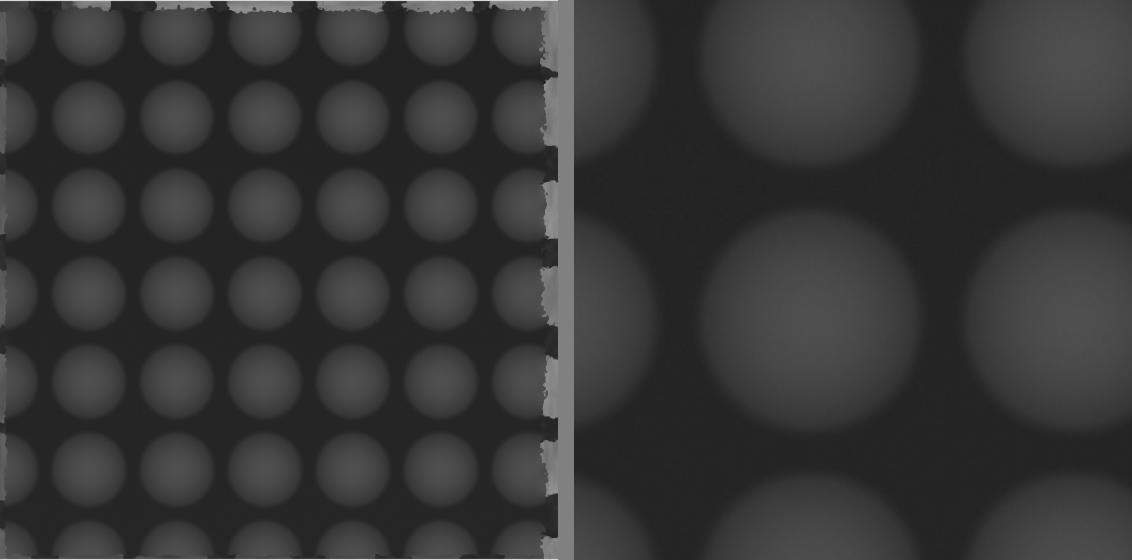
Left: the whole. Right: its middle third, enlarged.
This pattern is drawn by a Shadertoy shader. Its source:

```glsl
// Grid of soft, shaded grey discs on charcoal, framed by a torn, worn border.

float hash(vec2 p) {
    vec3 q = fract(vec3(p.xyx) * 0.1031);
    q += dot(q, q.yzx + 33.33);
    return fract((q.x + q.y) * q.z);
}

float valueNoise(vec2 p) {
    vec2 cell = floor(p), f = fract(p);
    f = f * f * (3.0 - 2.0 * f);
    return mix(mix(hash(cell), hash(cell + vec2(1, 0)), f.x),
               mix(hash(cell + vec2(0, 1)), hash(cell + vec2(1, 1)), f.x), f.y);
}

float fbm(vec2 p) {
    float sum = 0.0, amplitude = 0.5;
    for (int i = 0; i < 4; i++) {
        sum += amplitude * valueNoise(p);
        p = p * 2.1 + 17.3;
        amplitude *= 0.5;
    }
    return sum;
}

// Charcoal ground, slightly lighter towards the bottom.
float groundTone(vec2 uv) {
    return mix(0.148, 0.135, uv.y);
}

// Disc brightness falls with squared radius, then fades at the rim.
float discTone(vec2 uv) {
    vec2 pitch = vec2(0.1577, 0.1573);
    vec2 local = (fract((uv - vec2(0.0015, 0.004)) / pitch + 0.5) - 0.5) * pitch;
    float r = length(local) / mix(0.0705, 0.0685, uv.y);
    float shade = 0.308 - 0.125 * r * r;
    return mix(groundTone(uv), shade, 1.0 - smoothstep(0.87, 1.05, r));
}

// One torn edge: along runs down the side, depth points inwards.
float tornEdge(float base, float along, float depth, float width, float tone, float seed) {
    float pixel = 1.0 / iResolution.y;
    vec2 p = vec2(along, depth);
    float ragged = fbm(p * 38.0 + seed) - 0.47;
    float chips = valueNoise(p * 170.0 + seed) - 0.5;
    float reach = width * (1.0 + 1.1 * ragged + 0.5 * chips);
    float mask = 1.0 - smoothstep(-pixel, pixel, depth - reach);

    // Dark breaks fall in the gaps between discs.
    float gap = abs(fract(along / 0.1575) - 0.5) * 0.1575;
    float breakWidth = 0.035 * valueNoise(vec2(floor(along / 0.1575), seed)) + 0.005;
    float broken = 1.0 - smoothstep(-pixel, pixel * 2.0, gap - breakWidth - 0.025 * ragged - 0.008 * chips);

    float worn = tone * (0.8 + 0.45 * fbm(p * vec2(19.0, 60.0) + seed * 2.0));
    float shadow = 0.13 + 0.08 * fbm(p * 65.0 + seed);
    return mix(base, mix(worn, shadow, broken), mask);
}

void mainImage(out vec4 fragColor, in vec2 fragCoord) {
    vec2 uv = fragCoord / iResolution.xy;
    float tone = discTone(uv);

    // Faint haze beside the right edge and in its upper corner.
    vec2 corner = max(uv - vec2(0.92), 0.0) / 0.08;
    tone += 0.08 * smoothstep(0.95, 1.4, length(corner));
    tone += 0.06 * smoothstep(0.955, 0.985, uv.x) * smoothstep(0.05, 0.02, abs(mod(uv.y, 0.1573) - 0.0787) - 0.03)
          * smoothstep(0.02, 0.05, abs(mod(uv.y, 0.1573) - 0.0787));

    // Worn borders, brightest along the top and right.
    tone = tornEdge(tone, uv.x, uv.y, 0.008, 0.29, 3.7);
    tone = tornEdge(tone, uv.y, uv.x, 0.010, 0.35, 11.2);
    float topTone = mix(0.27, 0.49, smoothstep(0.125, 0.14, uv.x));
    tone = tornEdge(tone, uv.x, 1.0 - uv.y, 0.018, topTone, 23.5);
    tone = tornEdge(tone, uv.y, 1.0 - uv.x, 0.025, 0.50, 41.9);

    // Thin pale lines at the top and bottom limits.
    float rim = min(uv.y, 1.0 - uv.y);
    tone = mix(0.85, tone, smoothstep(0.001, 0.003, rim));

    // Fine grain.
    tone += 0.006 * (hash(floor(uv * 512.0)) - 0.5);
    fragColor = vec4(vec3(clamp(tone, 0.0, 1.0)), 1.0);
}
```
